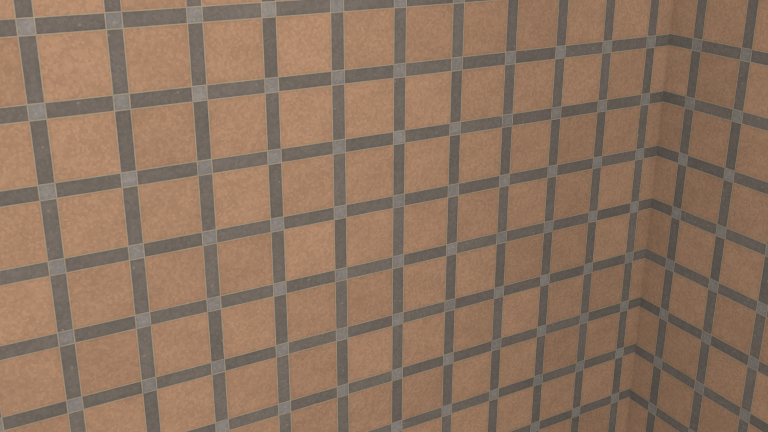
Reproduce this texture procedurally as a Shadertoy shader.

```glsl
// Two tiled walls meeting in a corner: clay squares framed by grey strips with
// small square insets at the crossings. Each wall plane is unprojected to grid
// coordinates, then tiles, grout, cellular grain and chips are drawn there.

const float CORNER = 10.42;      // column at which the walls meet
const float STRIP_HALF = 0.1;    // half strip width, in grid pitches
const float GROUT_HALF = 0.009;

const vec3 CLAY = vec3(0.660, 0.512, 0.405);
const vec3 STRIP = vec3(0.445, 0.408, 0.375);
const vec3 INSET = vec3(0.540, 0.510, 0.485);
const vec3 GROUT = vec3(0.660, 0.595, 0.500);

// Plane to canvas projections, one column each for across, down and origin
const mat3 LEFT_WALL = mat3(2.0907, 0.5631, 0.4440,
                            0.1098, -0.6704, 0.1256,
                            0.0856, 0.7407, 1.0);
const mat3 RIGHT_WALL = mat3(0.0372, -0.1416, -0.1098,
                             0.0676, -0.4767, 0.0839,
                             1.6134, 0.8958, 1.0);

float hash(vec2 p) {
    vec3 q = fract(vec3(p.xyx) * 0.1031);
    q += dot(q, q.yzx + 33.33);
    return fract((q.x + q.y) * q.z);
}

// Nearest feature point: x = distance, y = random value of its cell
vec2 cellular(vec2 p) {
    vec2 base = floor(p);
    vec2 best = vec2(8.0, 0.0);
    for (int j = -1; j <= 1; j++) {
        for (int i = -1; i <= 1; i++) {
            vec2 cell = base + vec2(i, j);
            vec2 point = cell + vec2(hash(cell + 17.0), hash(cell + 71.0));
            float d = distance(p, point);
            if (d < best.x) best = vec2(d, hash(cell + 139.0));
        }
    }
    return best;
}

// Slow uneven staining from layered sines
float mottle(vec2 p) {
    float sum = 0.0;
    float gain = 0.5;
    for (int i = 0; i < 4; i++) {
        sum += gain * sin(p.x + 1.7 * sin(p.y)) * sin(p.y + 1.3);
        p = mat2(1.6, 1.2, -1.2, 1.6) * p + 2.1;
        gain *= 0.55;
    }
    return sum;
}

vec2 unproject(mat3 wall, vec2 p, vec2 scale, vec2 offset) {
    vec3 q = inverse(wall) * vec3(p, 1.0);
    return q.xy / q.z * scale + offset;
}

// 1 inside the given half width, with a one-pixel soft edge
vec2 band(vec2 dist, float halfWidth, vec2 px) {
    return 1.0 - smoothstep(vec2(halfWidth) - 0.6 * px, vec2(halfWidth) + 0.6 * px, dist);
}

vec3 tiles(vec2 uv, vec2 px) {
    vec2 dist = abs(fract(uv + 0.5) - 0.5);
    vec2 onStrip = band(dist, STRIP_HALF, px);
    float inset = onStrip.x * onStrip.y;
    float strip = max(onStrip.x, onStrip.y);

    // Base colour with a small shift for every piece
    vec2 kind = step(dist, vec2(STRIP_HALF));
    vec2 id = floor(uv + STRIP_HALF) + 40.0 * kind + 5.0;
    vec3 color = mix(mix(CLAY, STRIP, strip), INSET, inset);
    color *= 1.0 + 0.07 * (hash(id) - 0.5);

    // Surface grain, staining and rare pale chips
    vec2 grain = cellular(uv * 26.0 + 50.0);
    color *= 1.0 + 0.08 * (grain.y - 0.5) + 0.03 * (0.5 - grain.x);
    color *= 1.0 + 0.035 * mottle(uv * 5.0);
    vec2 chip = cellular(uv * 7.0 + 90.0);
    float speck = step(0.93, chip.y) * (1.0 - smoothstep(0.06, 0.18, chip.x));
    color = mix(color, GROUT, speck * mix(0.1, 0.35, strip));

    // Grout, with a faint dark edge beside it
    vec2 seam = abs(dist - STRIP_HALF);
    float nearest = min(seam.x, seam.y);
    color *= 1.0 - 0.09 * exp(-nearest * 45.0);
    vec2 joint = band(seam, GROUT_HALF, px);
    float wear = 0.72 + 0.2 * mottle(uv * 9.0 + 4.0);
    return mix(color, GROUT, max(joint.x, joint.y) * wear);
}

// Light falls off towards the corner and drops on the side wall
float lighting(vec2 uv, float sideWall) {
    float front = mix(1.03, 0.85, smoothstep(2.0, CORNER, uv.x));
    float side = mix(0.79, 0.85, smoothstep(CORNER, 13.0, uv.x));
    float crease = 1.0 - 0.06 * exp(-6.0 * abs(uv.x - CORNER));
    return mix(front, side, sideWall) * crease * (1.02 - 0.012 * uv.y);
}

void mainImage(out vec4 fragColor, in vec2 fragCoord) {
    vec2 p = fragCoord / iResolution.y;
    vec2 left = unproject(LEFT_WALL, p, vec2(10.0, 4.0), vec2(0.0, 1.0));
    vec2 right = unproject(RIGHT_WALL, p, vec2(2.0, 4.0), vec2(11.0, 1.0));
    vec2 leftPx = fwidth(left);
    vec2 rightPx = fwidth(right);

    bool onLeft = left.x < CORNER;
    vec2 uv = onLeft ? left : right;
    vec2 px = onLeft ? leftPx : rightPx;
    float sideWall = smoothstep(CORNER - leftPx.x, CORNER + leftPx.x, left.x);
    fragColor = vec4(tiles(uv, px) * lighting(uv, sideWall), 1.0);
}
```
